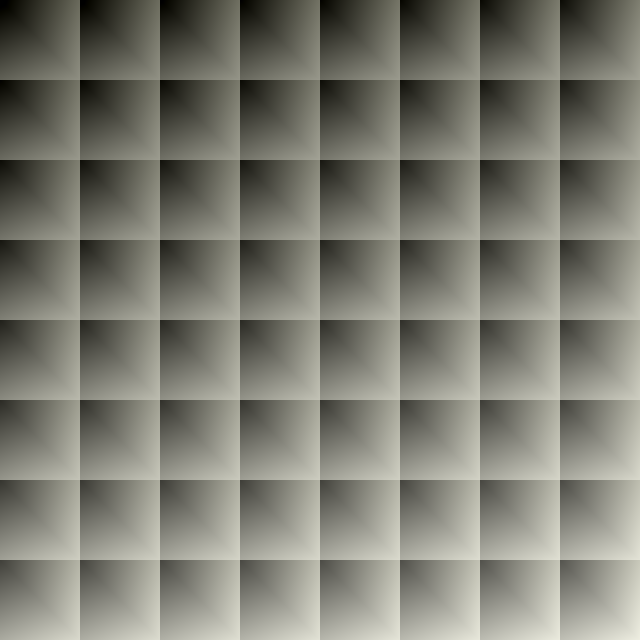
Write a WebGL 1 fragment shader that draws this pattern.

```glsl
precision highp float;

uniform vec2 u_resolution;

const float CELLS = 8.0;

// Corner colours of an average cell
const vec3 TOP_LEFT     = vec3(0.145, 0.143, 0.120);
const vec3 TOP_RIGHT    = vec3(0.600, 0.600, 0.545);
const vec3 BOTTOM_LEFT  = vec3(0.560, 0.560, 0.520);
const vec3 BOTTOM_RIGHT = vec3(0.750, 0.750, 0.700);

// Brightness gained from the first to the last column and row
const vec2 GRID_RISE = vec2(0.08, 0.29);

const int SAMPLES = 2; // per axis, smooths the cell edges

// Two flat colour ramps that meet along the falling diagonal;
// p runs from (0,0) at the top left to (1,1) at the bottom right
vec3 cellGradient(vec2 p) {
    vec3 upper = TOP_LEFT + p.x * (TOP_RIGHT - TOP_LEFT)
                          + p.y * (BOTTOM_RIGHT - TOP_RIGHT);
    vec3 lower = TOP_LEFT + p.y * (BOTTOM_LEFT - TOP_LEFT)
                          + p.x * (BOTTOM_RIGHT - BOTTOM_LEFT);
    return p.x > p.y ? upper : lower;
}

// Brightness offset of a whole cell, centred on zero
float gridShade(vec2 cell) {
    return dot(cell / (CELLS - 1.0) - 0.5, GRID_RISE);
}

vec3 mosaic(vec2 uv) {
    vec2 grid = vec2(uv.x, 1.0 - uv.y) * CELLS;
    vec3 color = cellGradient(fract(grid)) + gridShade(floor(grid));
    return clamp(color, 0.0, 1.0);
}

void main() {
    vec3 sum = vec3(0.0);
    for (int y = 0; y < SAMPLES; y++) {
        for (int x = 0; x < SAMPLES; x++) {
            vec2 jitter = (vec2(float(x), float(y)) + 0.5) / float(SAMPLES) - 0.5;
            sum += mosaic((gl_FragCoord.xy + jitter) / u_resolution);
        }
    }
    gl_FragColor = vec4(sum / float(SAMPLES * SAMPLES), 1.0);
}
```
